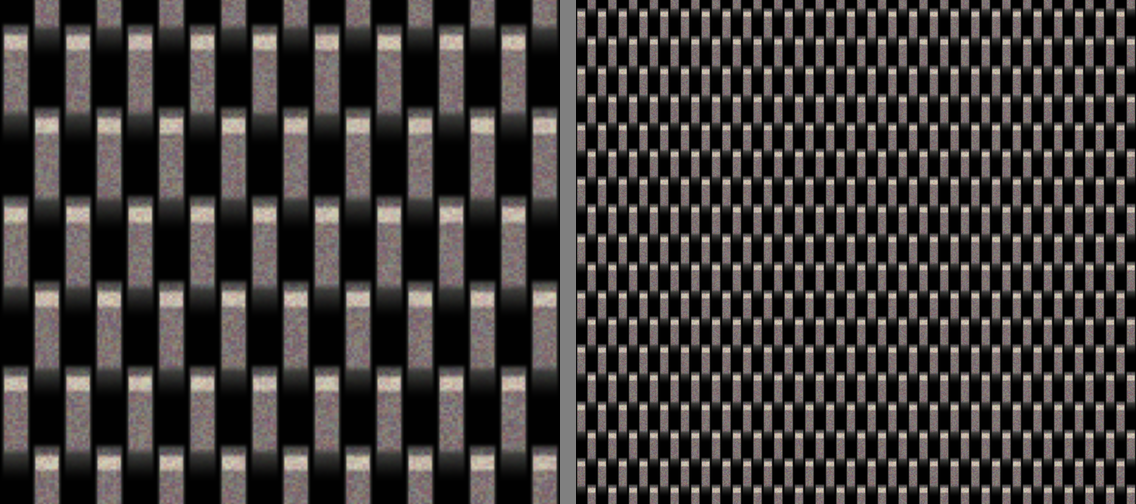
Left, the tile; right, the same tile 3 across and 3 down.
A Shadertoy shader for this pattern:

```glsl
const float TAU = 6.2831853;

vec3 hash3(vec2 p) {
    vec3 d = vec3(dot(p, vec2(127.1, 311.7)),
                  dot(p, vec2(269.5, 183.3)),
                  dot(p, vec2(419.2, 371.9)));
    return fract(sin(d) * 43758.5453);
}

// Smooth colour noise that wraps after "cells" lattice cells
vec3 wrappedNoise(vec2 uv, vec2 cells) {
    vec2 p = uv * cells;
    vec2 i = floor(p);
    vec2 f = fract(p);
    f = f * f * (3.0 - 2.0 * f);
    vec3 a = hash3(mod(i, cells));
    vec3 b = hash3(mod(i + vec2(1, 0), cells));
    vec3 c = hash3(mod(i + vec2(0, 1), cells));
    vec3 d = hash3(mod(i + vec2(1, 1), cells));
    return mix(mix(a, b, f.x), mix(c, d, f.x), f.y);
}

// One inside [lo, hi], with a soft border of the given width
float band(float lo, float hi, float soft, float v) {
    return smoothstep(lo - soft, lo + soft, v) * (1.0 - smoothstep(hi - soft, hi + soft, v));
}

void mainImage(out vec4 fragColor, in vec2 fragCoord) {
    vec2 uv = fragCoord / iResolution.xy;
    float down = 1.0 - uv.y;

    // Slightly uneven row spacing
    down -= 0.0065 * cos(TAU * (down - 0.62));

    // Eighteen columns, alternate ones shifted by half a row
    float column = floor(uv.x * 18.0);
    float side = abs(fract(uv.x * 18.0) - 0.51);
    float along = fract(down * 3.0 - 0.073 - 0.49 * mod(column, 2.0)) - 0.2;

    // Bright face of the strand, surrounded by a dim rounded edge
    float face = (1.0 - smoothstep(0.33, 0.42, side)) * band(-0.088, 0.415, 0.03, along);
    float rim = (1.0 - smoothstep(0.34, 0.5, side))
              * smoothstep(-0.13, -0.08, along) * (1.0 - smoothstep(0.38, 0.61, along));

    // Dim cap, pale highlight and mauve grey body
    vec3 strand = mix(vec3(0.38, 0.36, 0.36), vec3(0.5, 0.45, 0.45),
                      smoothstep(-0.07, -0.03, along));
    strand = mix(strand, vec3(0.78, 0.73, 0.67), band(-0.043, 0.043, 0.018, along));

    // Fine coloured grain
    vec3 grain = wrappedNoise(uv, vec2(200, 180)) - 0.5;
    strand += 0.13 * grain + 0.06 * grain.g;

    vec3 color = vec3(0.005) + rim * (vec3(0.26, 0.26, 0.25) + 0.05 * grain);
    color = mix(color, strand, face);
    fragColor = vec4(clamp(color, 0.0, 1.0), 1.0);
}
```
